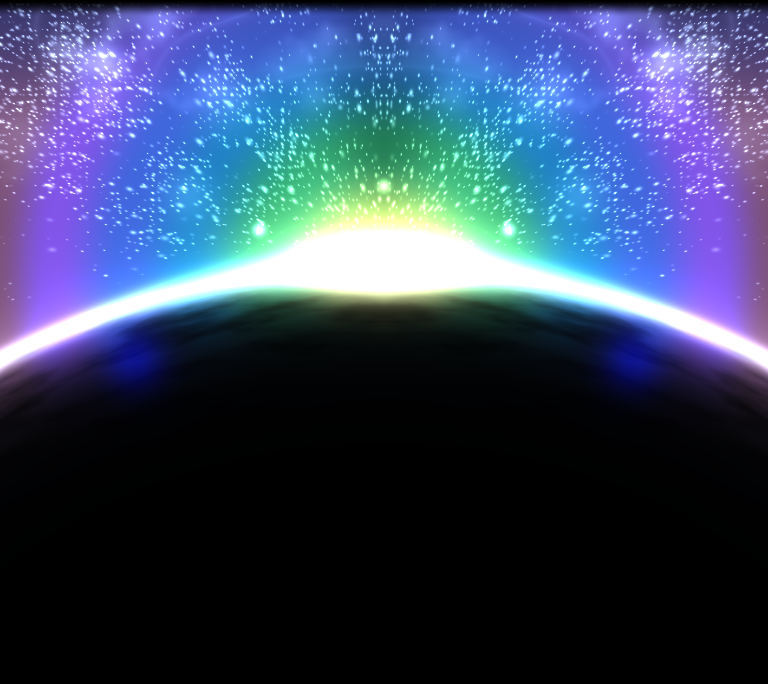
Reproduce this background procedurally as a Shadertoy shader.

```glsl
// Mirrored aurora sky full of star streaks above a dark planet lit by a rising sun.

const vec2 SUN = vec2(0.0, 0.615);
const float PLANET_RADIUS = 1.21;

float hash(vec2 p) {
    vec3 q = fract(vec3(p.xyx) * 0.1031);
    q += dot(q, q.yzx + 33.33);
    return fract((q.x + q.y) * q.z);
}

float noise(vec2 p) {
    vec2 i = floor(p), f = fract(p);
    f = f * f * (3.0 - 2.0 * f);
    vec2 e = vec2(0.0, 1.0);
    return mix(mix(hash(i), hash(i + e.yx), f.x),
               mix(hash(i + e), hash(i + e.yy), f.x), f.y);
}

float fbm(vec2 p) {
    float sum = 0.0, amp = 0.5;
    for (int i = 0; i < 4; i++) {
        sum += amp * noise(p);
        p = mat2(1.6, 1.2, -1.2, 1.6) * p + 7.3;
        amp *= 0.5;
    }
    return sum;
}

// Hue rings around the sun, from olive to mauve
vec3 spectrum(float r) {
    vec3 c = vec3(0.48, 0.62, 0.32);
    c = mix(c, vec3(0.16, 0.62, 0.42), smoothstep(0.06, 0.16, r));
    c = mix(c, vec3(0.12, 0.50, 0.76), smoothstep(0.17, 0.29, r));
    c = mix(c, vec3(0.25, 0.40, 0.86), smoothstep(0.28, 0.38, r));
    c = mix(c, vec3(0.50, 0.33, 0.90), smoothstep(0.38, 0.48, r));
    return mix(c, vec3(0.48, 0.32, 0.47), smoothstep(0.49, 0.57, r));
}

float blob(vec2 p, vec2 center, float size) {
    vec2 q = (p - center) / size;
    return exp(-dot(q, q));
}

// Jittered cells of short streaks that point away from the sun
float starLayer(vec2 p, float scale, float density) {
    vec2 cell = floor(p * scale);
    vec2 jitter = vec2(hash(cell + 3.1), hash(cell + 17.7)) - 0.5;
    vec2 center = (cell + 0.5 + 0.45 * jitter) / scale;
    vec2 axis = normalize(center - SUN + vec2(0.0, 0.03));
    vec2 q = p - center;
    q = vec2(dot(q, axis), dot(q, vec2(-axis.y, axis.x))) * scale;
    float size = mix(0.6, 1.1, hash(cell + 41.3));
    q /= vec2(0.22, 0.12) * size;
    float lit = smoothstep(0.0, 0.12, density - hash(cell + 9.4));
    return lit * exp(-dot(q, q)) * mix(0.4, 1.2, hash(cell + 63.9));
}

void mainImage(out vec4 fragColor, in vec2 fragCoord) {
    vec2 p = vec2(abs(fragCoord.x - 0.5 * iResolution.x), fragCoord.y) / iResolution.y;
    float altitude = length(p - vec2(0.0, 0.611 - PLANET_RADIUS)) - PLANET_RADIUS;
    float r = length(p - SUN);
    vec3 hue = spectrum(r);

    // Sky, turning to slate blue near the top
    float high = smoothstep(0.80, 1.0, p.y);
    vec3 sky = mix(hue, vec3(0.24, 0.30, 0.68), 0.65 * high);
    sky *= 1.0 - 0.30 * high * smoothstep(0.42, 0.60, r);
    sky *= 1.0 - 0.25 * smoothstep(0.13, 0.0, p.x) * smoothstep(0.68, 0.78, p.y);

    // Pale wisps and thin curved filaments
    float cloud = fbm(p * 9.0 + 4.0);
    float upper = smoothstep(0.24, 0.44, r) * smoothstep(0.68, 0.88, p.y);
    sky += upper * vec3(0.30, 0.34, 0.42) * smoothstep(0.40, 0.80, cloud);
    float vein = abs(fract(r * 7.0 + 1.2 * noise(p * 5.0)) - 0.5);
    sky += 0.10 * high * exp(-vein * 25.0) * vec3(0.7, 0.8, 1.0);

    // Stars gather in clusters
    float cluster = blob(p, vec2(0.285, 0.715), 0.035) + blob(p, vec2(0.10, 0.86), 0.025)
                  + blob(p, vec2(0.23, 0.855), 0.05) + blob(p, vec2(0.415, 0.89), 0.06)
                  + blob(p, vec2(0.53, 0.80), 0.05) + blob(p, vec2(0.07, 0.71), 0.08);
    float density = 0.12 + 0.75 * smoothstep(0.35, 0.72, fbm(p * 13.0 + 21.0)) + 0.4 * cluster;
    density *= smoothstep(0.02, 0.07, altitude) * mix(0.5, 1.0, smoothstep(0.60, 0.75, p.y));
    density *= 1.0 - 0.45 * smoothstep(0.44, 0.55, r) * smoothstep(0.80, 0.70, p.y);
    float stars = 0.0;
    for (int i = 0; i < 4; i++) {
        float scale = 42.0 + 21.0 * float(i);
        stars += starLayer(p + 0.013 * float(i) * vec2(0.0, 1.0), scale, density);
    }
    stars += 1.5 * blob(p, vec2(0.182, 0.664), 0.008) + 1.3 * blob(p, vec2(0.0, 0.728), 0.008);
    vec3 starColor = mix(vec3(0.75, 0.95, 0.60), vec3(0.72, 0.90, 1.0), smoothstep(0.10, 0.26, r));
    sky += starColor * (0.75 * stars + 0.12 * cluster);
    sky *= smoothstep(1.0, 0.975, p.y);

    // Planet: coloured haze below the rim, broken by dark cloud streaks
    float depth = max(-altitude, 0.0);
    float streaks = fbm(vec2(p.x * 9.0, altitude * 45.0) + 2.0);
    float haze = exp(-pow(depth / 0.055, 1.5)) * mix(0.35, 1.1, smoothstep(0.25, 0.65, streaks));
    vec3 ground = vec3(0.004, 0.006, 0.012) * smoothstep(0.35, 0.1, depth);
    ground += hue * haze * vec3(0.75, 0.70, 0.75);
    ground += vec3(0.04, 0.05, 0.06) * exp(-pow(depth / 0.11, 2.0)) * streaks;
    ground += vec3(0.0, 0.0, 0.40) * blob(p, vec2(0.365, 0.475), 0.045);
    vec3 color = mix(ground, sky, smoothstep(-0.012, 0.012, altitude));

    // Glowing rim, thicker toward the sun
    float width = mix(0.022, 0.013, smoothstep(0.1, 0.5, p.x));
    color += vec3(0.90, 0.95, 0.97) * exp(-pow(abs(altitude) / width, 2.0));
    float halo = exp(-abs(altitude) / (altitude > 0.0 ? 0.035 : 0.018));
    color += 0.6 * (hue + vec3(0.05, 0.15, 0.12)) * halo;

    // Sun core and its yellow halo
    vec2 q = p - SUN;
    vec2 core = q / vec2(0.100, 0.034);
    vec2 aura = q / vec2(0.165, q.y > 0.0 ? 0.075 : 0.048);
    color += 2.2 * exp(-dot(core, core));
    color += vec3(0.75, 0.72, 0.38) * exp(-dot(aura, aura));

    fragColor = vec4(clamp(color, 0.0, 1.0), 1.0);
}
```
